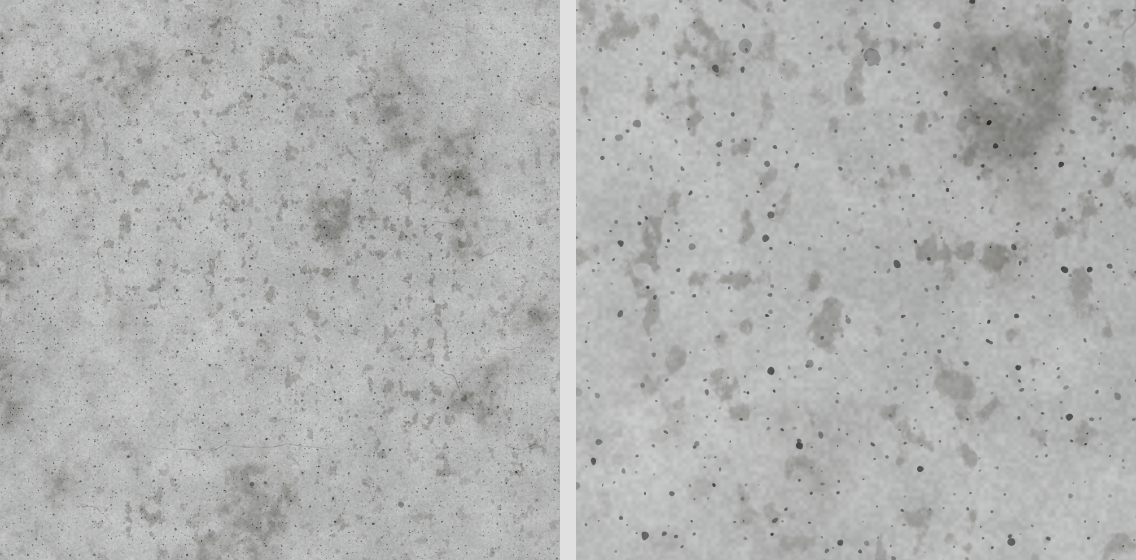
Left, the full canvas; right, a detail of the centre.
This texture is drawn by a Shadertoy shader. Its source:

```glsl
const vec3  GROUND = vec3(0.718, 0.720, 0.720);
const vec3  STAIN_ABSORB = vec3(0.97, 0.99, 1.07);  // stains lean slightly warm
const float CLOUD_DEPTH = 0.09;
const float MOTTLE_DEPTH = 0.11;
const float GRAIN_DEPTH = 0.10;
const float STAIN_DEPTH = 0.17;
const float FLECK_DEPTH = 0.13;
const float PIT_DEPTH = 0.42;
const float CRACK_DEPTH = 0.19;
const float CRACK_WIDTH = 0.0009;
const int   CRACK_COUNT = 13;
const vec3  SEAM = vec3(0.23, 0.67, 0.202);         // left, right, height

float hash(vec2 p) {
    vec3 q = fract(p.xyx * 0.1031);
    q += dot(q, q.yzx + 33.33);
    return fract((q.x + q.y) * q.z);
}

float noise(vec2 p) {
    vec2 cell = floor(p), f = fract(p);
    f = f * f * (3.0 - 2.0 * f);
    return mix(mix(hash(cell), hash(cell + vec2(1, 0)), f.x),
               mix(hash(cell + vec2(0, 1)), hash(cell + vec2(1, 1)), f.x), f.y);
}

float fbm(vec2 p) {
    const mat2 TURN = mat2(1.6, 1.2, -1.2, 1.6);
    float sum = 0.0, amp = 0.516;
    for (int i = 0; i < 5; i++) {
        sum += amp * noise(p);
        p = TURN * p + 19.7;
        amp *= 0.5;
    }
    return sum;
}

// One round pit in some of the grid cells, with varied size and depth
float pits(vec2 uv, float cells, float chance, float maxRadius, float px) {
    vec2 id = floor(uv * cells);
    vec2 seed = id + cells * 3.0;
    if (hash(seed) > chance) return 0.0;
    vec2 centre = id + 0.25 + 0.5 * vec2(hash(seed + 41.3), hash(seed + 87.9));
    float size = hash(seed + 133.1);
    float radius = maxRadius * mix(0.4, 1.0, size * size);
    float d = length(uv - centre / cells);
    return (1.0 - smoothstep(radius - px, radius + px, d)) * mix(0.35, 1.0, hash(seed + 171.7));
}

// Thin wandering line along x, from 0 to len, fading at its ends
float crack(vec2 p, float len, float wander, float seed, float px) {
    if (p.x < 0.0 || p.x > len || abs(p.y) > wander + 0.01) return 0.0;
    float path = noise(vec2(p.x * 28.0, seed)) - 0.5
               + 0.35 * (noise(vec2(p.x * 110.0, seed + 7.5)) - 0.5);
    float d = abs(p.y - wander * path);
    float taper = smoothstep(0.0, 0.25, p.x / len) * smoothstep(1.0, 0.6, p.x / len + 0.0001);
    taper = smoothstep(0.0, 0.25 * len, p.x) * (1.0 - smoothstep(0.6 * len, len, p.x));
    float broken = smoothstep(0.15, 0.6, noise(vec2(p.x * 75.0, seed + 31.0)));
    return (1.0 - smoothstep(CRACK_WIDTH - px, CRACK_WIDTH + px, d)) * taper * mix(0.3, 1.0, broken);
}

float allCracks(vec2 uv, float px) {
    float cover = 0.8 * crack(uv - SEAM.xz, SEAM.y - SEAM.x, 0.012, 5.0, px);
    for (int i = 0; i < CRACK_COUNT; i++) {
        float k = float(i) * 9.0 + 2.0;
        vec2 start = vec2(hash(vec2(k, 1.0)), hash(vec2(k, 2.0)));
        float angle = (hash(vec2(k, 3.0)) - 0.5) * 1.3;
        if (i % 4 == 3) angle -= 1.3;
        float len = mix(0.05, 0.13, hash(vec2(k, 4.0)));
        vec2 dir = vec2(cos(angle), sin(angle));
        vec2 local = vec2(dot(uv - start, dir), dot(uv - start, vec2(-dir.y, dir.x)));
        float strength = mix(0.45, 1.0, hash(vec2(k, 5.0)));
        cover = max(cover, strength * crack(local, len, 0.025, k, px));
    }
    return cover;
}

void mainImage(out vec4 fragColor, in vec2 fragCoord) {
    vec2 uv = fragCoord / iResolution.y;
    float px = 0.7 / iResolution.y;

    // Cement ground: broad clouds, mottling and sandy grain
    float tone = CLOUD_DEPTH * (fbm(uv * 3.0 + 4.0) - 0.5)
               + MOTTLE_DEPTH * (fbm(uv * 24.0 + 61.0) - 0.5)
               + GRAIN_DEPTH * (0.6 * noise(uv * 400.0) + 0.4 * noise(uv * 230.0 + 9.0) - 0.5);

    // Blotchy stains, broken up by finer texture
    float patchMask = smoothstep(0.53, 0.77, fbm(uv * vec2(8.5, 7.0) + 23.0));
    float breakup = smoothstep(0.36, 0.68, fbm(uv * 55.0 + 11.0));
    float stain = STAIN_DEPTH * patchMask * mix(0.3, 1.0, breakup);

    // Small ragged flecks, gathered in upright drifts
    float drift = smoothstep(0.3, 0.68, fbm(uv * vec2(8.0, 3.5) + 37.0));
    float fleck = smoothstep(0.59, 0.74, fbm(uv * vec2(74.0, 64.0) + 83.0));
    stain += FLECK_DEPTH * fleck * mix(0.3, 1.0, drift);

    // Air holes from coarse to fine, with uneven rims
    vec2 rim = uv + 0.0016 * (vec2(noise(uv * 260.0), noise(uv * 260.0 + 50.0)) - 0.5);
    float holes = 0.55 * pits(rim, 26.0, 0.06, 0.0055, px);
    holes = max(holes, pits(rim, 68.0, 0.18, 0.0022, px));
    holes = max(holes, 0.8 * pits(rim, 128.0, 0.26, 0.0013, px));

    stain += CRACK_DEPTH * allCracks(uv, px);
    vec3 color = GROUND + tone - stain * STAIN_ABSORB;
    color -= PIT_DEPTH * holes;
    fragColor = vec4(clamp(color, 0.0, 1.0), 1.0);
}
```
